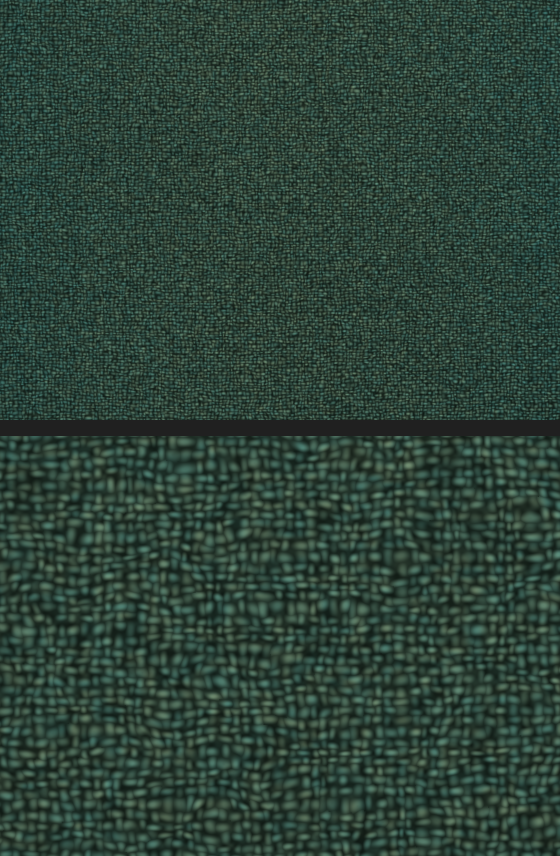
Top: the whole. Bottom: its middle third, enlarged.
Write a WebGL 1 fragment shader that draws this texture.

```glsl
precision highp float;
// Dark green plain-weave cloth: rounded warp and weft nubs alternate on a loose
// checkered lattice with dark pits between them. Uneven spacing, fibre noise,
// faint slubs and tint break it up; 3 x 3 samples per pixel smooth the result.
uniform vec2 u_resolution;

const vec2 THREADS = vec2(111.0, 123.0); // threads per canvas height
const vec3 PIT_GREEN = vec3(0.092, 0.146, 0.119);
const vec3 YARN_GREEN = vec3(0.250, 0.373, 0.320);
const vec3 OLIVE_SHIFT = vec3(0.042, 0.010, -0.010);
const vec2 WEFT_SIZE = vec2(0.80, 0.53); // half length and half width
const vec2 WARP_SIZE = vec2(0.50, 0.74);
const int GRID = 3;

float hash(vec2 p) {
  vec3 q = fract(p.xyx * vec3(0.1031, 0.1030, 0.0973));
  q += dot(q, q.yzx + 33.33);
  return fract((q.x + q.y) * q.z);
}

float noise(vec2 p) {
  vec2 cell = floor(p);
  vec2 f = fract(p);
  f = f * f * (3.0 - 2.0 * f);
  float low = mix(hash(cell), hash(cell + vec2(1.0, 0.0)), f.x);
  float high = mix(hash(cell + vec2(0.0, 1.0)), hash(cell + 1.0), f.x);
  return mix(low, high, f.y);
}

float signedNoise(vec2 p) {
  return 2.0 * noise(p) - 1.0;
}

// Loose lattice: a faint broad sag and an uneven run of the single threads.
vec2 bendLattice(vec2 p) {
  vec2 sag = vec2(signedNoise(p * 1.7 + 11.0), signedNoise(p * 1.7 + 47.0));
  vec2 q = p * THREADS + 1.0 * sag + 200.0;
  vec2 wobble = vec2(signedNoise(q * vec2(0.42, 0.27) + 71.0),
                     signedNoise(q * vec2(0.25, 0.42) + 133.0));
  return q + 0.40 * wobble;
}

// Tone of one yarn: its own shade, soft slubs and rare bright streaks.
float yarnTone(float id, float along, float seed) {
  float shade = hash(vec2(id, seed)) - 0.5;
  float slub = noise(vec2(along * 0.09, id * 1.7 + seed));
  return 0.10 * shade + 0.14 * (slub - 0.5) + 0.20 * smoothstep(0.88, 0.99, slub);
}

// One nub of the lattice cell, seen from lattice point q.
float nub(vec2 q, vec2 cell, float balance) {
  float isWarp = mod(cell.x + cell.y, 2.0);
  vec2 jitter = vec2(hash(cell + 23.0), hash(cell + 67.0)) - 0.5;
  vec2 offset = q - cell - 0.5 - 0.36 * jitter;
  offset.y += 0.35 * (hash(cell + 149.0) - 0.5) * offset.x; // slight lean
  vec2 size = mix(WEFT_SIZE, WARP_SIZE, isWarp) * mix(0.85, 1.15, hash(cell + 311.0));
  float body = 1.0 - smoothstep(0.08, 1.05, length(offset / size));
  float yarn = isWarp > 0.5 ? yarnTone(cell.x, q.y, 5.0) - balance
                            : yarnTone(cell.y, q.x, 83.0) + balance;
  return body * (1.08 + yarn + 0.60 * (hash(cell + 17.0) - 0.5));
}

// Highest of the nub of this cell and its four neighbours.
float weave(vec2 q, float balance) {
  vec2 cell = floor(q);
  vec2 right = vec2(1.0, 0.0);
  vec2 up = vec2(0.0, 1.0);
  float beside = max(nub(q, cell - right, balance), nub(q, cell + right, balance));
  float above = max(nub(q, cell - up, balance), nub(q, cell + up, balance));
  return max(nub(q, cell, balance), max(beside, above));
}

vec3 clothColor(vec2 p, float aspect) {
  vec2 q = bendLattice(p);
  float across = p.x / aspect;

  // Weft nubs catch more light than warp, most of all at the right.
  float balance = mix(0.06, 0.18, across);
  float tone = 0.055 + weave(q, balance);

  // Fine fibres and a soft fall of light.
  tone += 0.24 * signedNoise(q * vec2(1.9, 2.1) + 27.0);
  tone += 0.02 * signedNoise(p * 3.0 + 90.0) + 0.04 * (p.y - 0.5);

  // Grey-olive in the middle, cooler teal towards the left and right edges.
  float edge = abs(across - 0.5) * 2.0;
  float tint = 1.6 * (noise(q * vec2(0.9, 1.1) + 401.0) - 0.5) + 0.22 - 0.7 * edge * edge;
  return mix(PIT_GREEN, YARN_GREEN, tone) + OLIVE_SHIFT * tint * (0.35 + tone);
}

void main() {
  float aspect = u_resolution.x / u_resolution.y;
  vec3 sum = vec3(0.0);
  for (int j = 0; j < GRID; j++) {
    for (int i = 0; i < GRID; i++) {
      vec2 offset = (vec2(float(i), float(j)) + 0.5) / float(GRID) - 0.5;
      sum += clothColor((gl_FragCoord.xy + offset) / u_resolution.y, aspect);
    }
  }
  gl_FragColor = vec4(clamp(sum / float(GRID * GRID), 0.0, 1.0), 1.0);
}
```
